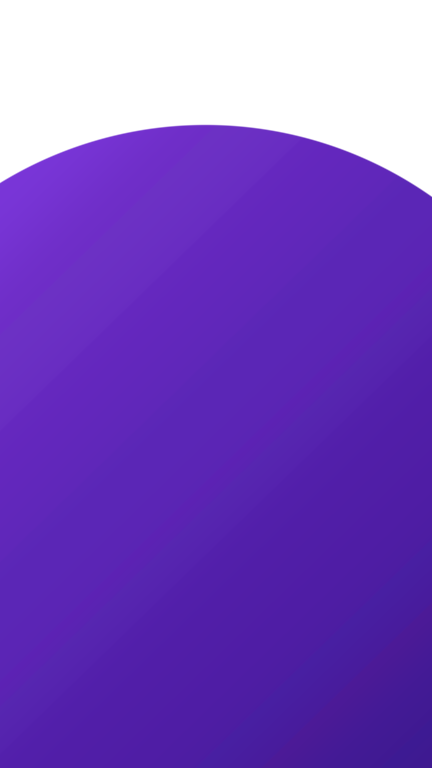
Reproduce this background procedurally as a Shadertoy shader.

```glsl
// A huge violet disc rising from the bottom of a white page.
// Its fill is a diagonal gradient, crossed by faint bands that
// start at a crisp edge and fade out towards the lower right.

// One at the crisp edge, fading to zero over the given width.
float band(float t, float edge, float width) {
    float crisp = smoothstep(edge - 0.002, edge + 0.002, t);
    return crisp * (1.0 - smoothstep(edge, edge + width, t));
}

// Diagonal gradient from bright violet to deep indigo.
vec3 violetGradient(float t) {
    vec3 color = mix(vec3(0.475, 0.210, 0.845), vec3(0.432, 0.178, 0.780),
                     smoothstep(0.24, 0.44, t));
    color = mix(color, vec3(0.360, 0.148, 0.713), smoothstep(0.40, 0.84, t));
    color = mix(color, vec3(0.312, 0.115, 0.650), smoothstep(0.80, 1.16, t));
    return mix(color, vec3(0.245, 0.098, 0.565), smoothstep(1.12, 1.56, t));
}

void mainImage(out vec4 fragColor, in vec2 fragCoord) {
    vec2 p = fragCoord / iResolution.y;
    float pixel = 1.0 / iResolution.y;

    // Distance along the diagonal, growing towards the lower right
    float t = 0.97 * p.x + 1.0 - p.y;
    vec3 violet = violetGradient(t);

    // Broad bands in the upper half
    violet += vec3(-0.006, 0.014, -0.008) * band(t, 0.436, 0.20);
    violet += vec3(-0.010, -0.014, -0.008) * band(t, 0.561, 0.16);
    violet += vec3(-0.010, 0.000, -0.004) * band(t, 0.732, 0.12);

    // Thin streaks across the middle
    violet += vec3(0.010, -0.008, 0.002) * band(t, 0.887, 0.05);
    violet += vec3(-0.008, 0.010, -0.004) * band(t, 0.920, 0.09);
    violet += vec3(-0.008, -0.006, -0.006) * band(t, 0.982, 0.14);

    // Blue and plum bands in the dark corner
    violet += vec3(-0.014, 0.010, 0.004) * band(t, 1.247, 0.09);
    violet += vec3(0.018, -0.004, -0.016) * band(t, 1.330, 0.10);
    violet += vec3(-0.010, 0.004, 0.006) * band(t, 1.480, 0.06);

    // Disc over the white page
    float disc = length(p - vec2(0.2676, 0.3262)) - 0.5111;
    vec3 color = mix(violet, vec3(1.0), smoothstep(-pixel, pixel, disc));
    fragColor = vec4(color, 1.0);
}
```
